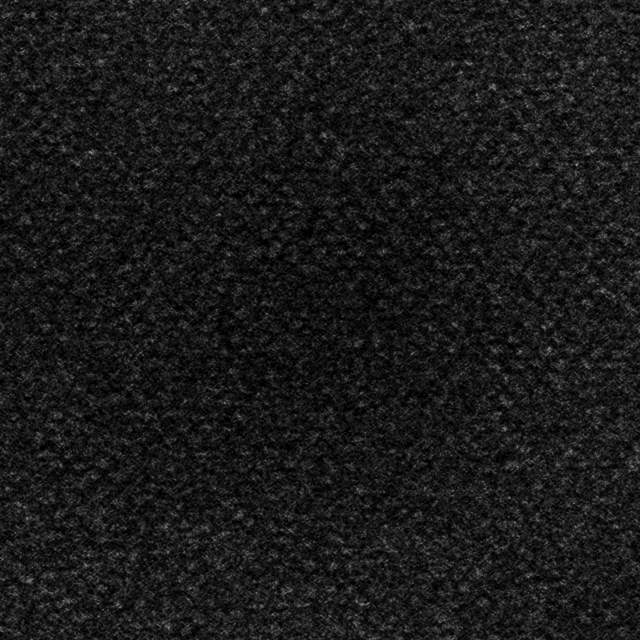
This texture is drawn by a Shadertoy shader. Its source:

```glsl
// Black woven fabric with staggered dimple rows, fine twill grain and soft uneven light.

const float PI = 3.14159265;
const vec2  DIMPLES = vec2(28.0, 51.0);       // columns and rows across the canvas
const float WARP = 0.38;                      // irregularity of the rows, in cells
const vec2  THREADS = vec2(170.0, 400.0);     // thread cells along and across
const float SPECK_CELLS = 440.0;
const float GRAIN_AMOUNT = 0.86;
const float RELIEF_AMOUNT = 0.85;
const float CLUMP_AMOUNT = 0.24;
const float SHADE_AMOUNT = 0.75;
const vec2  SHADE_CENTRE = vec2(0.42, 0.52);
const float TONE_SCALE = 0.158;               // tone = scale * exp(contrast * signal) - floor
const float TONE_CONTRAST = 0.36;
const float TONE_FLOOR = 0.07;
const float NOISE_DEVIATION = 0.214;          // spread of the value noise

float hash(vec2 cell) {
    uvec2 u = uvec2(ivec2(cell) + 32768);
    uint h = u.x * 1664525u + u.y * 2246822519u;
    h = (h ^ (h >> 15)) * 2654435761u;
    h = (h ^ (h >> 13)) * 3266489917u;
    h ^= h >> 16;
    return float(h >> 8) / 16777216.0;
}

// Value noise with zero mean and unit spread
float noise(vec2 p) {
    vec2 cell = floor(p);
    vec2 f = p - cell;
    f = f * f * (3.0 - 2.0 * f);
    float low = mix(hash(cell), hash(cell + vec2(1, 0)), f.x);
    float high = mix(hash(cell + vec2(0, 1)), hash(cell + vec2(1, 1)), f.x);
    return (mix(low, high, f.y) - 0.5) / NOISE_DEVIATION;
}

vec2 rotate(vec2 p, float angle) {
    float c = cos(angle), s = sin(angle);
    return vec2(c * p.x + s * p.y, c * p.y - s * p.x);
}

// Two crossing diagonal threads and single bright specks
float twillGrain(vec2 p) {
    float rising = noise(rotate(p, 0.62) * THREADS);
    float falling = noise(rotate(p, -0.62) * THREADS + 700.0);
    float speck = noise(rotate(p, 0.3) * SPECK_CELLS + 1500.0);
    return 0.56 * rising + 0.56 * falling + 0.61 * speck;
}

// Staggered pits between wavy, lit crests
float dimpleRelief(vec2 p) {
    vec2 q = p * DIMPLES;
    vec2 bend = vec2(noise(q * 0.7 + 31.0), noise(q * vec2(0.9, 0.6) + 77.0));
    q += WARP * bend * vec2(0.35, 0.45);
    float pits = cos(2.0 * PI * q.x) * cos(PI * q.y);
    float crests = cos(2.0 * PI * q.y + 1.1 * cos(2.0 * PI * q.x) * sin(PI * q.y));
    float strength = clamp(1.0 + 0.3 * noise(q * vec2(0.5, 1.0) + 140.0), 0.3, 1.7);
    return strength * (0.42 * crests - 0.42 * pits);
}

// Dim middle, lighter border, with broad drifting patches
float broadShade(vec2 p) {
    float border = smoothstep(0.0, 0.62, length((p - SHADE_CENTRE) * vec2(0.85, 1.1)));
    return border - 0.58 + 0.13 * noise(p * 3.5 + 210.0);
}

void mainImage(out vec4 fragColor, in vec2 fragCoord) {
    vec2 p = fragCoord / iResolution.xy;

    float signal = GRAIN_AMOUNT * twillGrain(p);
    signal += RELIEF_AMOUNT * dimpleRelief(p);
    signal += CLUMP_AMOUNT * noise(p * vec2(75.0, 110.0) + 320.0);
    signal += SHADE_AMOUNT * broadShade(p);

    // Skewed tone curve: many near-black threads, few bright glints
    float tone = TONE_SCALE * exp(TONE_CONTRAST * signal) - TONE_FLOOR;
    fragColor = vec4(vec3(clamp(tone, 0.0, 1.0)), 1.0);
}
```
